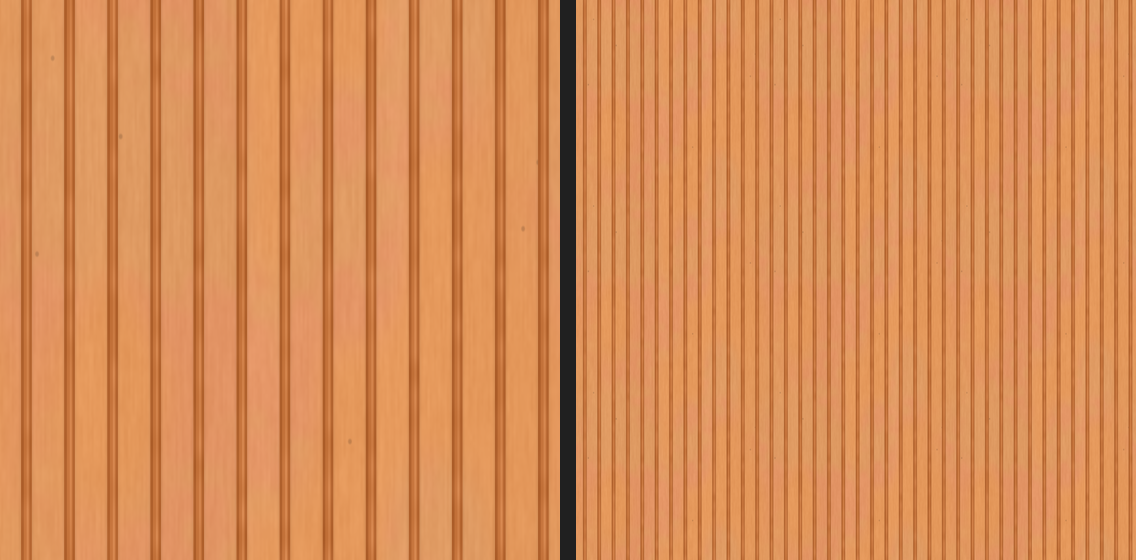
Left, the tile; right, the same tile 3 across and 3 down.
Give the GLSL for this texture, as a Shadertoy shader.

```glsl
// Seamless beaded wood panelling: upright planks parted by double-lined grooves.
#define PLANKS 13.0
#define GROOVE_SHIFT 0.614
#define GROOVE_HALF 0.125
#define LINE_WIDTH 0.062
#define GRAIN_STRENGTH 0.026
#define PLANK_VARIATION 0.018
#define WOOD_TAN vec3(0.88, 0.61, 0.39)
#define WOOD_PINK vec3(0.895, 0.585, 0.40)
#define WOOD_ORANGE vec3(0.90, 0.60, 0.36)
#define BEAD_COLOR vec3(0.77, 0.45, 0.23)
#define BEAD_LIGHT vec3(0.84, 0.53, 0.31)
#define LINE_COLOR vec3(0.68, 0.37, 0.165)

float hash(vec2 p) {
    vec3 q = fract(vec3(p.xyx) * 0.1031);
    q += dot(q, q.yzx + 33.33);
    return fract((q.x + q.y) * q.z);
}

// Value noise that wraps after a whole number of cells.
float noise(vec2 uv, vec2 cells) {
    vec2 p = uv * cells;
    vec2 i = floor(p);
    vec2 f = fract(p);
    f = f * f * (3.0 - 2.0 * f);
    vec2 a = mod(i, cells);
    vec2 b = mod(i + 1.0, cells);
    return mix(mix(hash(a), hash(vec2(b.x, a.y)), f.x),
               mix(hash(vec2(a.x, b.y)), hash(b), f.x), f.y);
}

// Soft-edged stripe between two positions.
float stripe(float x, float from, float to, float soft) {
    return smoothstep(from - soft, from + soft, x)
         - smoothstep(to - soft, to + soft, x);
}

// Rare faint knots, at most one in each wrapped cell.
float knots(vec2 uv) {
    const float cells = 6.0;
    vec2 p = uv * cells;
    vec2 id = mod(floor(p), cells);
    vec2 center = 0.2 + 0.6 * vec2(hash(id + 11.0), hash(id + 47.0));
    float d = length((fract(p) - center) * vec2(1.0, 0.7));
    return step(0.88, hash(id + 83.0)) * (1.0 - smoothstep(0.008, 0.03, d));
}

vec3 plankColor(vec2 uv, float plank) {
    // Broad drifts of hue, pinker across the lower part.
    float drift = noise(uv, vec2(6.0, 5.0)) * 0.65 + noise(uv, vec2(26.0, 20.0)) * 0.35;
    float low = exp(-60.0 * pow(uv.y - 0.33, 2.0));
    float warm = noise(uv + 0.37, vec2(7.0, 3.0));
    vec3 color = mix(WOOD_TAN, WOOD_PINK, smoothstep(0.45, 0.85, drift + 0.22 * low));
    color = mix(color, WOOD_ORANGE, smoothstep(0.55, 0.9, warm));

    // Fine upright grain, short flecks and plank tone.
    float grain = noise(uv, vec2(260.0, 14.0)) * 0.5
                + noise(uv + 0.5, vec2(130.0, 40.0)) * 0.3
                + noise(uv, vec2(208.0, 96.0)) * 0.2 - 0.5;
    float tone = hash(vec2(plank, 5.0)) - 0.5;
    color += grain * GRAIN_STRENGTH * vec3(1.6, 2.0, 2.0);
    color += tone * PLANK_VARIATION;
    return color * (1.0 - 0.15 * knots(uv));
}

void mainImage(out vec4 fragColor, in vec2 fragCoord) {
    vec2 uv = fragCoord / iResolution.xy;
    float across = uv.x * PLANKS - GROOVE_SHIFT;
    float plank = mod(floor(across), PLANKS);
    float x = fract(across + 0.5) - 0.5;
    float soft = max(0.016, 0.6 * PLANKS / iResolution.x);

    vec3 color = plankColor(uv, plank);

    // Faint shade where the plank rolls into the groove.
    color *= 1.0 - 0.05 * exp(-pow((abs(x) - GROOVE_HALF) / 0.04, 2.0));

    // Bead with a lit ridge, framed by two dark lines.
    float wear = noise(uv, vec2(39.0, 24.0)) - 0.5;
    float bead = stripe(x, -GROOVE_HALF, GROOVE_HALF, soft);
    float ridge = stripe(x, 0.005, 0.05, soft);
    float leftLine = stripe(x, -GROOVE_HALF, -GROOVE_HALF + LINE_WIDTH, soft);
    float rightLine = stripe(x, GROOVE_HALF - 0.85 * LINE_WIDTH, GROOVE_HALF, soft);
    vec3 groove = mix(BEAD_COLOR, BEAD_LIGHT, ridge * (0.8 + 0.4 * wear));
    groove = mix(groove, LINE_COLOR, max(leftLine, 0.85 * rightLine));
    color = mix(color, groove + 0.04 * wear, bead);

    fragColor = vec4(clamp(color, 0.0, 1.0), 1.0);
}
```
